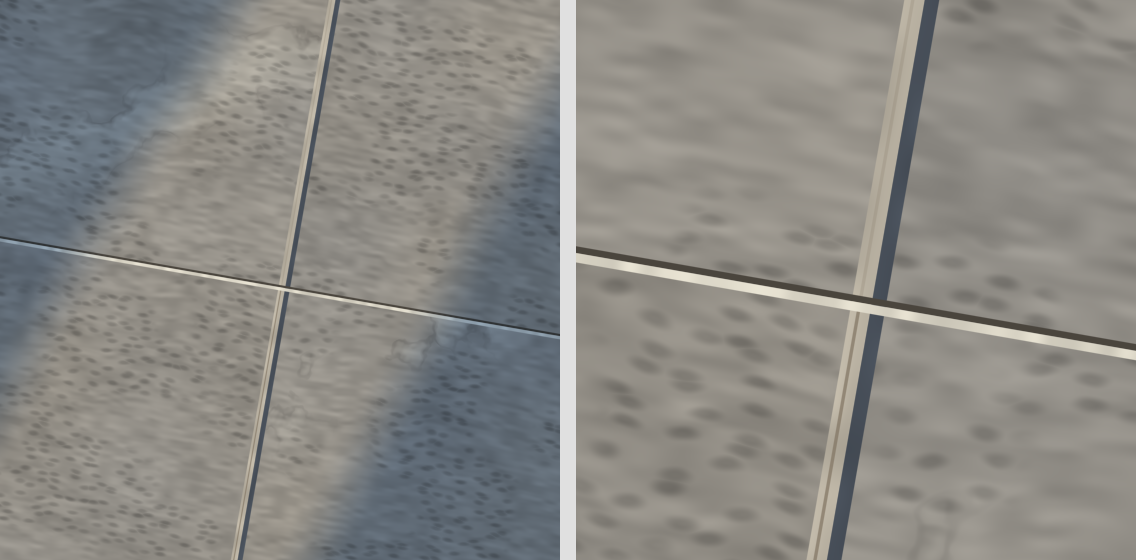
Left: the whole. Right: its middle third, enlarged.
Write a WebGL 1 fragment shader that draws this texture.

```glsl
precision highp float;
// Four weathered stone tiles meeting at a tilted bevelled joint, crossed by soft blue shadows.
uniform vec2 u_resolution;

const vec2 CROSSING = vec2(0.508, 0.484);    // where the joints meet
const float TILT = 0.173;                    // clockwise turn of the tiles, radians
const vec3 STONE = vec3(0.568, 0.556, 0.532);
const vec3 MINERAL = vec3(0.665, 0.655, 0.625);
const vec3 UPRIGHT_LIP = vec3(0.72, 0.69, 0.63);
const vec3 UPRIGHT_GAP = vec3(0.28, 0.31, 0.35);
const vec3 LEVEL_LIP = vec3(0.86, 0.84, 0.78);
const vec3 LEVEL_GAP = vec3(0.29, 0.27, 0.24);
const vec3 GROOVE = vec3(0.50, 0.45, 0.38);
const vec3 SHADE_TINT = vec3(0.64, 0.735, 0.86);
const float PENUMBRA = 0.075;                // half width of the shadow edge
const vec2 GRAIN_SCALE = vec2(42.0, 135.0);  // streaks run along the level joint
const float GRAIN_DEPTH = 0.25;
const float CLOUD_DEPTH = 0.16;
const float PIT_DEPTH = 0.16;

float hash(vec2 p) {
  vec3 q = fract(vec3(p.xyx) * 0.1031);
  q += dot(q, q.yzx + 33.33);
  return fract((q.x + q.y) * q.z);
}

float noise(vec2 p) {
  vec2 i = floor(p), f = fract(p);
  f = f * f * (3.0 - 2.0 * f);
  return mix(mix(hash(i), hash(i + vec2(1.0, 0.0)), f.x),
             mix(hash(i + vec2(0.0, 1.0)), hash(i + 1.0), f.x), f.y);
}

float fbm(vec2 p) {
  float sum = 0.0, amp = 0.5;
  for (int i = 0; i < 5; i++) {
    sum += amp * noise(p);
    p = mat2(1.6, 1.2, -1.2, 1.6) * p + 7.1;
    amp *= 0.5;
  }
  return sum;
}

// Distance to the nearest scattered point
float cellular(vec2 p) {
  vec2 cell = floor(p);
  float nearest = 2.0;
  for (int y = -1; y <= 1; y++) {
    for (int x = -1; x <= 1; x++) {
      vec2 c = cell + vec2(float(x), float(y));
      nearest = min(nearest, length(c + vec2(hash(c), hash(c + 51.7)) - p));
    }
  }
  return nearest;
}

float band(float x, float lo, float hi, float soft) {
  return smoothstep(lo - soft, lo + soft, x) - smoothstep(hi - soft, hi + soft, x);
}

vec3 stone(vec2 p) {
  vec2 tile = step(vec2(0.0), p);
  vec2 q = p + 4.0 + tile * vec2(7.3, 11.9);
  float cloud = fbm(q * 6.0);

  // Wavy streaked grain in two sizes
  vec2 g = q + vec2(0.0, 0.035 * cloud);
  float grain = 0.6 * noise(g * GRAIN_SCALE) + 0.4 * noise(g * GRAIN_SCALE * 0.47 + 31.0);
  float tone = 1.0 + GRAIN_DEPTH * (grain - 0.5) + CLOUD_DEPTH * (cloud - 0.48);
  tone += 0.05 * (hash(tile + 3.0) - 0.5);

  // Sparse dark pits and scratches
  float pit = 1.0 - smoothstep(0.08, 0.4, cellular(g * vec2(28.0, 65.0)));
  tone -= PIT_DEPTH * pit * smoothstep(0.45, 0.65, noise(q * 11.0));

  // Pale mineral seam rising across two opposite tiles
  float rise = p.y - 0.65 * p.x - mix(0.46, -0.21, tile.x);
  float reach = exp(-rise * rise / 0.006) * abs(tile.x - tile.y);
  float crust = fbm(q * 9.0 + 0.7 * cloud) + 0.13 * reach;
  float patchy = smoothstep(0.57, 0.63, crust) * reach;
  float rim = band(crust, 0.545, 0.575, 0.012) * reach;
  vec3 col = mix(STONE, MINERAL, 0.8 * patchy) * (tone - 0.07 * rim);
  return col * mix(vec3(1.0), vec3(1.015, 1.0, 0.975), noise(q * 5.0));
}

vec3 joints(vec3 col, vec2 p, float soft) {
  float wear = 0.92 + 0.16 * noise(p * vec2(90.0, 35.0) + 60.0);

  // Upright joint: broad lip on the left, deep gap on the right
  col = mix(col, UPRIGHT_LIP * wear, band(p.x, -0.011, 0.001, soft));
  float groove = band(p.x, -0.007, -0.005, soft) * (1.0 - 0.7 * step(0.0, p.y));
  col = mix(col, GROOVE, 0.7 * groove);
  col = mix(col, UPRIGHT_GAP * wear, band(p.x, 0.001, 0.0095, soft));

  // Level joint: thin gap above a bright lip
  col = mix(col, LEVEL_GAP, band(p.y, 0.0015, 0.0055, soft));
  return mix(col, LEVEL_LIP * wear, band(p.y, -0.004, 0.0015, soft));
}

// Two diagonal shadows that leave a lit strip between them
float shadow(vec2 uv) {
  float wobble = 0.03 * (noise(uv * 7.0) - 0.5);
  float leftEdge = 0.605 * (uv.y - 0.29) + wobble;
  float rightEdge = 0.55 + 0.523 * uv.y + wobble;
  return 1.0 - band(uv.x, leftEdge, rightEdge, PENUMBRA);
}

void main() {
  vec2 uv = gl_FragCoord.xy / u_resolution;
  float soft = 0.8 / min(u_resolution.x, u_resolution.y);
  float c = cos(TILT), s = sin(TILT);
  vec2 p = mat2(c, s, -s, c) * (uv - CROSSING);
  vec3 col = joints(stone(p), p, soft);
  col *= mix(vec3(1.0), SHADE_TINT, shadow(uv));
  gl_FragColor = vec4(clamp(col, 0.0, 1.0), 1.0);
}
```
